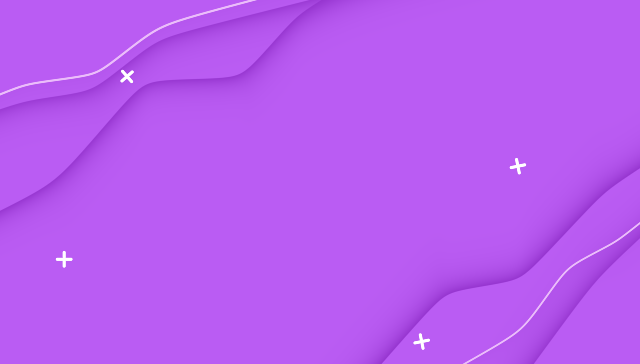
Write a Shadertoy shader that draws this background.

```glsl
// Flat violet backdrop with wavy paper sheets in two opposite corners.
// Each edge is a line with rounded folds; its distance drives a soft shadow.
// Thin pale ribbons follow the sheets and small rounded crosses are scattered.

const vec2 CANVAS = vec2(7.68, 4.38);
const vec3 VIOLET = vec3(0.73, 0.362, 0.953);
const vec3 SHADE  = vec3(0.585, 0.205, 0.81);
const vec3 RIBBON = vec3(0.92, 0.74, 0.98);

// Edges are vec2(height, slope) at a given x.
vec2 ramp(float x, float height, float slope) {
    return vec2(height + slope * x, slope);
}

// Changes the slope around x = 0, rounded over the given radius.
vec2 fold(float x, float change, float radius) {
    float s = sqrt(x * x + radius * radius);
    return 0.5 * change * vec2(x + s, 1.0 + x / s);
}

// Approximate signed distance, positive above the edge.
float above(float y, vec2 edge) {
    return (y - edge.x) / sqrt(1.0 + edge.y * edge.y);
}

// Shadow cast on the outside (d > 0), the sheet itself stays plain.
vec3 sheet(vec3 base, float d, float reach, float strength, float px) {
    float shadow = strength * exp(-max(d, 0.0) / reach);
    vec3 outside = mix(base, SHADE, shadow);
    return mix(VIOLET, outside, smoothstep(-0.7 * px, 0.7 * px, d));
}

// Faint shade on one side of a ribbon, then the ribbon stroke.
vec3 ribbon(vec3 base, float d, float halfWidth, float px) {
    float side = smoothstep(-px, px, d);
    vec3 col = mix(base, SHADE, 0.17 * side * exp(-max(d, 0.0) / 0.16));
    float stroke = 1.0 - smoothstep(-0.5 * px, 0.5 * px, abs(d) - halfWidth);
    return mix(col, RIBBON, stroke);
}

float crossDistance(vec2 p, float angle, float arm, float radius) {
    float c = cos(angle), s = sin(angle);
    p = abs(vec2(c * p.x + s * p.y, c * p.y - s * p.x));
    p = vec2(max(p.x, p.y), min(p.x, p.y));
    return length(vec2(max(p.x - arm, 0.0), p.y)) - radius;
}

// Upper left edges
vec2 upperOuter(float x) {
    return ramp(x, 1.83, 0.48) + fold(x - 0.68, 0.74, 0.25)
         + fold(x - 1.72, -1.22, 0.16) + fold(x - 2.91, 1.2, 0.15)
         + fold(x - 3.56, -0.6, 0.15);
}
vec2 upperInner(float x) {
    return ramp(x, 3.07, 0.35) + fold(x - 0.3, -0.23, 0.2)
         + fold(x - 1.115, 0.73, 0.17) + fold(x - 1.88, -0.6, 0.2);
}
vec2 upperRibbon(float x) {
    return ramp(x, 3.25, 0.42) + fold(x - 0.3, -0.3, 0.15)
         + fold(x - 1.171, 0.73, 0.14) + fold(x - 1.881, -0.59, 0.23);
}

// Lower right edges
vec2 lowerOuter(float x) {
    return ramp(x - 4.55, -0.027, 1.15) + fold(x - 5.337, -1.02, 0.14)
         + fold(x - 6.258, 0.96, 0.14) + fold(x - 7.255, -0.44, 0.15);
}
vec2 lowerInner(float x) {
    return ramp(x - 6.4, 0.0, 1.38) + fold(x - 7.15, -0.46, 0.2);
}
vec2 lowerRibbon(float x) {
    return ramp(x - 5.58, 0.0, 0.56) + fold(x - 6.282, 0.94, 0.15)
         + fold(x - 6.8, -1.0, 0.12) + fold(x - 7.4, 0.3, 0.1);
}

void mainImage(out vec4 fragColor, in vec2 fragCoord) {
    vec2 p = fragCoord / iResolution.xy * CANVAS;
    float px = CANVAS.x / iResolution.x;
    vec3 col = VIOLET;

    // Upper left sheets, shaded below their edges
    col = sheet(col, -above(p.y, upperOuter(p.x)), 0.125, 0.95, px);
    col = sheet(col, -above(p.y, upperInner(p.x)), 0.13, 0.85, px);
    col = ribbon(col, -above(p.y, upperRibbon(p.x)), 0.013, px);

    // Lower right sheets, shaded above their edges
    col = sheet(col, above(p.y, lowerOuter(p.x)), 0.145, 1.0, px);
    col = sheet(col, above(p.y, lowerInner(p.x)), 0.145, 0.9, px);
    col = ribbon(col, -above(p.y, lowerRibbon(p.x)), 0.011, px);

    // Crosses: centre and tilt
    vec3 marks[4] = vec3[4](vec3(0.77, 1.26, 0.0), vec3(1.525, 3.46, 0.72),
                            vec3(6.215, 2.38, 0.2), vec3(5.06, 0.27, 0.2));
    for (int i = 0; i < 4; i++) {
        float d = crossDistance(p - marks[i].xy, marks[i].z, 0.082, 0.019);
        col = mix(col, vec3(1.0), 1.0 - smoothstep(-0.5 * px, 0.5 * px, d));
    }
    fragColor = vec4(col, 1.0);
}
```
